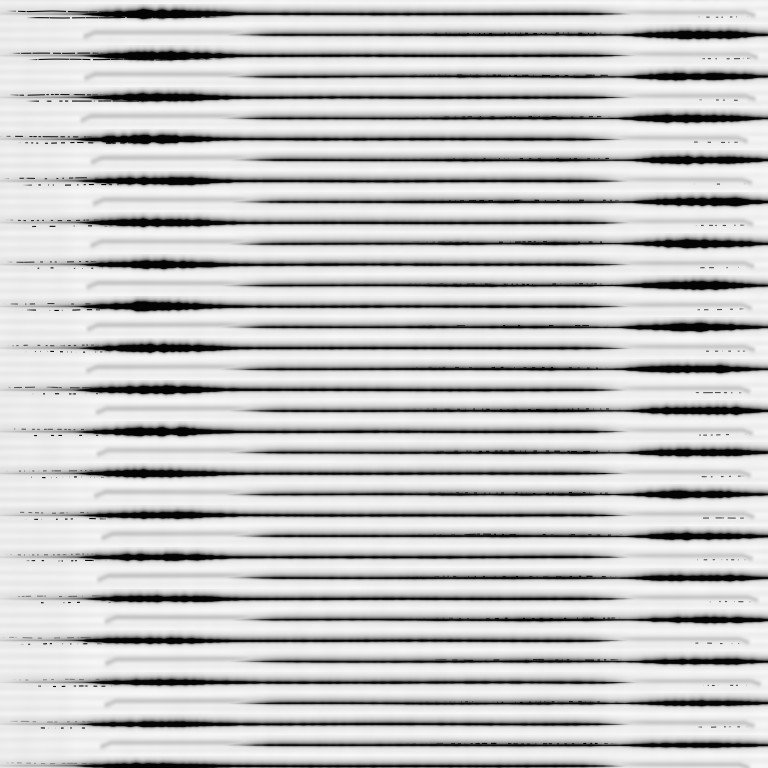
Reproduce this texture procedurally as a Shadertoy shader.

```glsl
const float ROWS = 36.76;          // grooves per canvas height
const float FIRST_ROW = 0.0182;    // first groove, measured from the top
const vec3 PAPER = vec3(0.945);
const vec3 INK = vec3(0.015);
const float SHADE_ABOVE = 0.12;    // shadow falloff, in row heights
const float SHADE_BELOW = 0.035;
const float SHADE_DEPTH = 0.86;
const float GROOVE_DEPTH = 0.17;
const float LENS_LEFT = 0.13;      // half heights of the thick strokes
const float LENS_RIGHT = 0.125;
const float THIN_LEFT = 0.034;
const float THIN_RIGHT = 0.022;

vec2 gradientAt(vec2 cell) {
    vec3 p = fract(vec3(cell.xyx) * vec3(0.1031, 0.1030, 0.0973));
    p += dot(p, p.yzx + 33.33);
    float angle = 6.2832 * fract((p.x + p.y) * p.z);
    return vec2(cos(angle), sin(angle));
}

// Gradient noise, about -0.7 to 0.7
float noise(vec2 p) {
    vec2 i = floor(p), f = fract(p);
    vec2 u = f * f * f * (f * (f * 6.0 - 15.0) + 10.0);
    vec2 e = vec2(1.0, 0.0);
    float low = mix(dot(gradientAt(i), f), dot(gradientAt(i + e), f - e), u.x);
    float high = mix(dot(gradientAt(i + e.yx), f - e.yx),
                     dot(gradientAt(i + e.xx), f - e.xx), u.x);
    return mix(low, high, u.y);
}

// Rises over a..b and falls over c..d
float window(float x, float a, float b, float c, float d) {
    return smoothstep(a, b, x) * (1.0 - smoothstep(c, d, x));
}

// Coverage of a stroke with the given half height
float stroke(float d, float halfHeight, float pixel) {
    float top = min(d + halfHeight, 0.5 * pixel);
    float bottom = max(d - halfHeight, -0.5 * pixel);
    return clamp((min(d + 0.5 * pixel, halfHeight) - max(d - 0.5 * pixel, -halfHeight)) / pixel, 0.0, 1.0)
        * step(bottom, top);
}

// Broken hairline beside a groove
float hairline(float x, float d, float row, float offset, float fill, float pixel) {
    float wobble = 0.05 * noise(vec2(x * 22.0, row * 1.37 + offset * 9.0));
    float grain = noise(vec2(x * 170.0, row * 2.31 + offset * 31.0));
    return stroke(d - offset - wobble, 0.026, pixel) * smoothstep(-0.08, 0.08, grain + fill);
}

void mainImage(out vec4 fragColor, in vec2 fragCoord) {
    vec2 uv = fragCoord / iResolution.xy;
    float down = 1.0 - uv.y;
    float v = (down - FIRST_ROW) * ROWS;
    float row = floor(v + 0.5);
    float d = v - row;
    float pixel = ROWS / iResolution.y;
    bool leftRow = mod(row, 2.0) < 0.5;

    // Wear that differs from row to row
    float seed = row * 0.73 + 0.31;
    float x = uv.x + 0.018 * noise(vec2(seed, 4.5));
    float swell = noise(vec2(uv.x * 16.0, seed * 3.0));
    float rough = noise(vec2(uv.x * 110.0, seed * 5.0));
    float wear = 1.0 - 0.45 * smoothstep(0.5, 1.0, down);
    d -= 0.025 * noise(vec2(uv.x * 5.0, seed));

    float strength, halfHeight, groove, specks;
    if (leftRow) {
        // Thick at the left, fading into a pale groove at the right
        strength = mix(0.38, 1.0, smoothstep(0.05, 0.14, x)) * smoothstep(-0.04, 0.06, x);
        strength *= 1.0 - smoothstep(0.74, 0.85, x);
        float lens = window(x, 0.095, 0.19, 0.22, 0.33);
        halfHeight = THIN_LEFT * window(x, 0.10, 0.13, 0.77, 0.82);
        halfHeight += LENS_LEFT * lens * wear * (1.0 + 0.4 * swell);
        float hook = 0.13 * smoothstep(0.967, 0.982, x);
        float band = (d + 0.07 - hook) / 0.14;
        groove = exp(-band * band) * window(x, 0.76, 0.85, 0.978, 0.986);
        float upper = smoothstep(0.32, 0.0, down);
        specks = hairline(x, d, row, -0.13, 0.3 * upper - 0.05, pixel)
               * window(x, 0.005, 0.03, 0.11, 0.14) * (1.0 - 0.7 * down);
        specks += hairline(x, d, row, 0.17, 0.5 * upper - 0.18, pixel)
                * window(x, 0.03, 0.05, 0.12 + 0.12 * upper, 0.15 + 0.16 * upper);
        specks += 0.7 * hairline(x, d, row, 0.13, -0.12, pixel)
                * window(x, 0.905, 0.915, 0.965, 0.975);
    } else {
        // Pale hooked groove at the left, thick at the right
        strength = smoothstep(0.27, 0.37, x);
        strength *= 1.0 - 0.35 * window(x, 0.75, 0.80, 0.805, 0.85);
        float lens = window(x, 0.80, 0.88, 0.94, 1.01);
        halfHeight = THIN_RIGHT * smoothstep(0.31, 0.36, x);
        halfHeight += 0.035 * window(x, 0.45, 0.65, 0.75, 0.80) * max(swell + 0.25, 0.0);
        halfHeight += LENS_RIGHT * lens * wear * (1.0 + 0.4 * swell);
        float start = 0.108 + 0.025 * down;
        float hook = 0.17 * (1.0 - smoothstep(0.0, 0.017, x - start));
        float band = (d + 0.11 - hook) / 0.15;
        groove = exp(-band * band) * window(x, start - 0.004, start + 0.004, 0.29, 0.37);
        specks = hairline(x, d, row, -0.07, -0.14, pixel) * window(x, 0.5, 0.65, 0.78, 0.81);
    }
    halfHeight *= 1.0 + 0.5 * rough;

    // Soft shadow above the stroke, crisp edge below it
    float reach = max(abs(d) - halfHeight, 0.0);
    float falloff = d < 0.0 ? SHADE_ABOVE : SHADE_BELOW + 0.35 * pixel;
    float shade = SHADE_DEPTH * strength * exp(-reach / falloff);
    shade = max(shade, GROOVE_DEPTH * groove);

    // Faint brushed paper
    float brushed = 0.018 * noise(vec2(uv.x * 4.0, uv.y * 150.0))
                  + 0.012 * noise(vec2(uv.x * 45.0, uv.y * 6.0));
    float ridge = 0.015 * cos(12.566 * d) - 0.02 * (1.0 - smoothstep(0.06, 0.13, uv.x));
    vec3 color = (PAPER + brushed + ridge) * (1.0 - shade);

    float ink = stroke(d, halfHeight, pixel);
    color = mix(color, INK, clamp(max(ink, specks), 0.0, 1.0));
    fragColor = vec4(clamp(color, 0.0, 1.0), 1.0);
}
```
